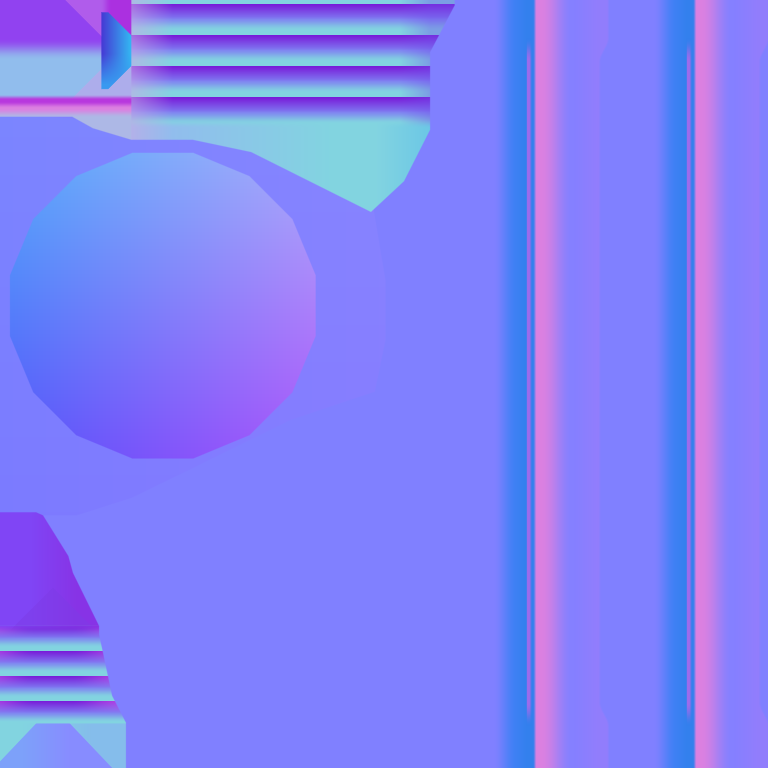
A Shadertoy shader for this texture map:

```glsl
// Tangent-space normal map: ribbed panels, a tilted faceted disc and vertical grooves.

// Palette
const vec3 FLAT = vec3(.502, .502, 1.);
const vec3 VIOLET = vec3(.47, .11, .85);
const vec3 PURPLE = vec3(.57, .26, .94);
const vec3 MAGENTA = vec3(.67, .19, .88);
const vec3 PINK = vec3(.86, .50, .88);
const vec3 CYAN = vec3(.51, .83, .88);
const vec3 SKY = vec3(.57, .74, .93);
const vec3 BLUE = vec3(.20, .50, .93);

// Layout, as fractions of the canvas with y pointing down
const vec2 DISC_CENTER = vec2(.212, .398);
const float DISC_APOTHEM = .199;
const float DISC_SIDES = 16.;
const float DISC_TILT = .17;
const float GROOVE_START = .638;
const float GROOVE_PERIOD = .2083;
const float TOP_RIB = .0405;
const float LOW_RIB = .0325;

const vec2 TOP_PANEL[13] = vec2[13](
    vec2(-.1, -.1), vec2(.592, -.1), vec2(.592, .007), vec2(.56, .068), vec2(.56, .169),
    vec2(.526, .236), vec2(.483, .276), vec2(.327, .198), vec2(.251, .182),
    vec2(.171, .182), vec2(.121, .167), vec2(.094, .152), vec2(-.1, .152));
const vec2 LOW_PANEL[13] = vec2[13](
    vec2(-.1, .667), vec2(.047, .667), vec2(.056, .671), vec2(.089, .724), vec2(.095, .746),
    vec2(.129, .815), vec2(.129, .826), vec2(.146, .906), vec2(.164, .941),
    vec2(.164, 1.1), vec2(-.1, 1.1), vec2(-.1, 1.), vec2(-.1, .9));
const vec2 HALO[13] = vec2[13](
    vec2(-.1, .14), vec2(.3, .17), vec2(.486, .27), vec2(.502, .365), vec2(.502, .443),
    vec2(.488, .51), vec2(.378, .547), vec2(.26, .605), vec2(.172, .648),
    vec2(.10, .671), vec2(-.1, .671), vec2(-.1, .5), vec2(-.1, .3));

float aa;

float ramp(float a, float b, float x) { return clamp((x - a) / (b - a), 0., 1.); }
float fill(float d) { return smoothstep(aa, -aa, d); }

// Signed distance to a closed polygon
float polygon(vec2 p, vec2 v[13]) {
    float d = 9., s = 1.;
    for (int i = 0; i < 13; i++) {
        vec2 a = v[i], e = v[(i + 12) % 13] - a, w = p - a;
        vec2 q = w - e * clamp(dot(w, e) / dot(e, e), 0., 1.);
        d = min(d, dot(q, q));
        bvec3 c = bvec3(p.y >= a.y, p.y < a.y + e.y, e.x * w.y > e.y * w.x);
        if (all(c) || all(not(c))) s = -s;
    }
    return s * sqrt(d);
}

float regularPolygon(vec2 p, float apothem) {
    float sector = 6.2831853 / DISC_SIDES;
    float a = atan(p.y, p.x);
    return length(p) * cos(a - sector * floor(a / sector + .5)) - apothem;
}

// One rib: dark upper lip rolling into a bright lower lip
vec3 rib(float t, vec3 lip) {
    vec3 c = mix(lip, vec3(.50, .49, .95), ramp(.02, .5, t));
    return mix(c, CYAN, smoothstep(.4, .86, t));
}

vec3 grooves(vec2 p) {
    float t = mod(p.x - GROOVE_START, GROOVE_PERIOD);
    float ends = smoothstep(.05, .08, p.y) * smoothstep(.945, .915, p.y);
    vec3 c = mix(FLAT, vec3(.25, .50, .96), smoothstep(.004, .034, t));
    c = mix(c, BLUE, ramp(.03, .048, t));
    float slit = smoothstep(.047, .049, t) * smoothstep(.055, .051, t);
    c = mix(c, vec3(.62, .42, .92), slit * ends);
    c = mix(c, PINK, smoothstep(.056, .061, t));
    c = mix(c, vec3(.52, .50, 1.), smoothstep(.066, .107, t));
    c = mix(c, vec3(.57, .49, .99), ramp(.11, .14, t));
    float edge = mix(.154, .143, ends);
    c = mix(c, FLAT, smoothstep(edge - .002, edge + .002, t));
    return mix(FLAT, c, step(GROOVE_START, p.x));
}

vec3 topPanel(vec2 p) {
    // Ribs, softening toward the right bevel
    float bevel = ramp(.52, .56, p.x);
    vec3 ribs = rib(fract((p.y - .005) / TOP_RIB), VIOLET);
    ribs = mix(ribs, vec3(.44, .30, .92), bevel * .4);
    vec3 apron = mix(SKY, CYAN, ramp(.22, .43, p.x));
    apron = mix(apron, vec3(.42, .78, .90), ramp(.49, .56, p.x));
    vec3 c = mix(ribs, apron, smoothstep(.155, .167, p.y));
    c = mix(c, vec3(.79, .66, .90), .6 * ramp(.225, .17, p.x));

    // Left moulding
    vec3 m = mix(PURPLE, vec3(.69, .36, .92), fill(p.y - p.x + .085));
    m = mix(m, MAGENTA, smoothstep(.131, .145, p.x) * fill(p.y - .05));
    m = mix(m, SKY, smoothstep(.05, .078, p.y));
    m = mix(m, vec3(.68, .68, .92), fill(.222 - p.x - p.y));
    m = mix(m, vec3(.72, .22, .87), smoothstep(.123, .13, p.y));
    m = mix(m, PINK, smoothstep(.132, .141, p.y));
    m = mix(m, vec3(.68, .72, .90), smoothstep(.141, .153, p.y));

    // Blue chamfer where the moulding meets the ribs
    float chamfer = max(.132 - p.x, abs(p.y - .066) + max(p.x - .171, 0.) - .05);
    chamfer = max(chamfer, p.y + p.x - .257);
    chamfer = max(chamfer, p.x - p.y - .125);
    vec3 inner = mix(vec3(.27, .22, .83), vec3(.20, .72, .95), ramp(.132, .171, p.x));
    inner = mix(inner, vec3(.22, .60, .94), ramp(.07, .11, p.y));
    m = mix(m, inner, fill(chamfer));
    return mix(m, c, fill(.171 - p.x));
}

vec3 lowPanel(vec2 p) {
    float side = smoothstep(.022, .09, abs(p.x - .069));
    vec3 plate = mix(vec3(.50, .27, .96), vec3(.53, .20, .90), ramp(.04, .10, p.x));
    plate = mix(plate, vec3(.49, .23, .90), fill(.765 + abs(p.x - .069) - p.y) * .5);
    vec3 lip = mix(VIOLET, vec3(.69, .25, .89), side);
    vec3 c = rib(fract((p.y - .815) / LOW_RIB), lip);
    c = mix(plate, c, smoothstep(.813, .823, p.y));

    // Foot with a sloped centre facet
    vec3 foot = mix(CYAN, vec3(.52, .74, .92), ramp(.03, .12, p.x));
    float facet = abs(p.x - .069) - .022 - (p.y - .942) * .95;
    foot = mix(foot, mix(vec3(.49, .63, .98), vec3(.53, .55, 1.), ramp(.03, .09, p.x)), fill(facet));
    return mix(c, foot, fill(.942 - p.y));
}

void mainImage(out vec4 fragColor, in vec2 fragCoord) {
    vec2 p = fragCoord / iResolution.xy;
    p.y = 1. - p.y;
    aa = .8 / iResolution.y;

    vec3 color = grooves(p);
    vec2 q = (p - DISC_CENTER) / DISC_APOTHEM;
    vec3 halo = FLAT + vec3(.018 * q.x, -.016 * q.y, 0.);
    color = mix(color, halo, fill(polygon(p, HALO)));

    vec3 disc = vec3(.50 + DISC_TILT * q.x, .50 - DISC_TILT * q.y, .98);
    color = mix(color, disc, fill(regularPolygon(p - DISC_CENTER, DISC_APOTHEM)));
    color = mix(color, topPanel(p), fill(polygon(p, TOP_PANEL)));
    color = mix(color, lowPanel(p), fill(polygon(p, LOW_PANEL)));
    fragColor = vec4(color, 1.);
}
```
